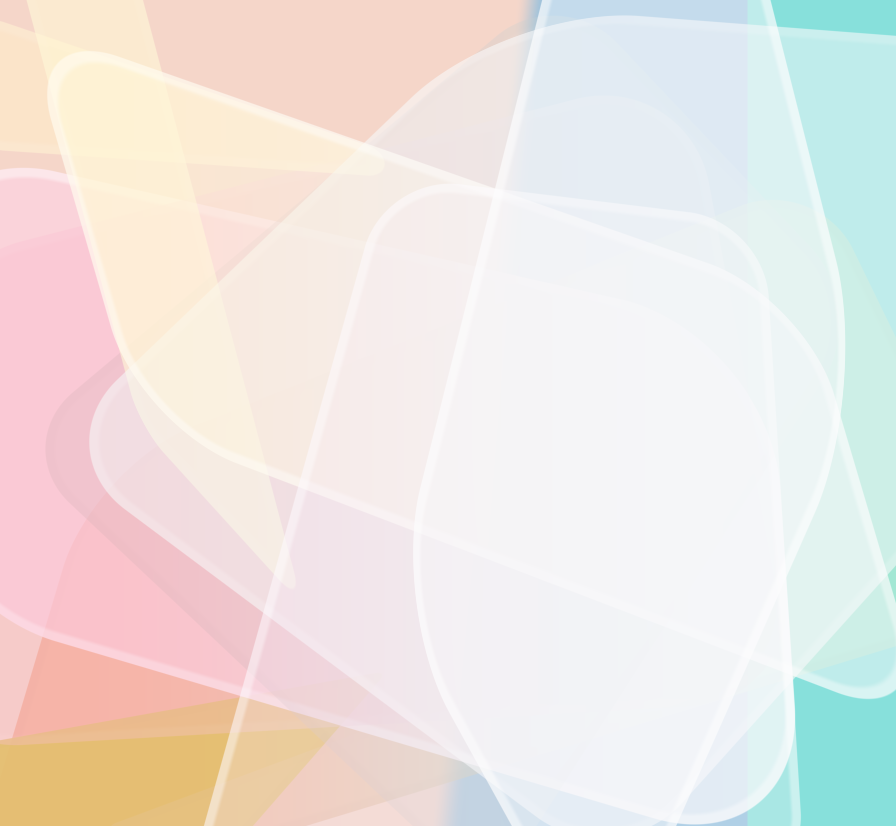
This background is drawn by a WebGL 2 fragment shader. Its source:

```glsl
#version 300 es
precision highp float;

uniform vec2 u_resolution;
out vec4 fragColor;

#define RIM_WIDTH 0.011
#define RIM_SOFTNESS 0.003
#define VEIL 0.5
#define PEACH vec3(0.96, 0.84, 0.79)
#define BLUE vec3(0.57, 0.75, 0.87)
#define TEAL vec3(0.53, 0.88, 0.86)
#define GOLD vec3(0.91, 0.76, 0.45)
#define CORAL vec3(0.96, 0.58, 0.42)
#define PINK vec3(0.99, 0.82, 0.88)
#define CREAM vec3(1.0, 0.96, 0.85)
#define MIST vec3(0.97, 0.97, 0.98)

// Rounded convex quad; corners run clockwise, negative inside
float roundedQuad(vec2 p, mat4x2 corners, float radius) {
    float sum = 0.0;
    for (int i = 0; i < 4; i++) {
        vec2 a = corners[i];
        vec2 side = normalize(corners[(i + 1) % 4] - a);
        float d = max(dot(p - a, vec2(-side.y, side.x)) + radius, 0.0);
        sum += d * d;
    }
    return sqrt(sum) - radius;
}

// Translucent pane: left-to-right tint, with a light or dark (negative) rim
vec3 pane(vec3 under, vec2 p, mat4x2 corners, float radius,
          vec3 leftTint, vec3 rightTint, float alpha, float rim) {
    float d = roundedQuad(p, corners, radius);
    float aa = 0.75 / u_resolution.y;
    float cover = 1.0 - smoothstep(-aa, aa, d);
    vec3 tint = mix(leftTint, rightTint, smoothstep(0.1, 0.9, p.x));
    vec3 color = mix(under, tint, alpha);
    float edge = smoothstep(-RIM_WIDTH - RIM_SOFTNESS, -RIM_WIDTH + RIM_SOFTNESS, d);
    color = mix(color, vec3(step(0.0, rim)), edge * abs(rim));
    return mix(under, color, cover);
}

// Peach, blue and teal ground
vec3 ground(vec2 p) {
    float blueEdge = mix(0.54, 0.645, p.y);
    vec3 color = mix(PEACH, BLUE, smoothstep(-0.02, 0.02, p.x - blueEdge));
    float aa = 1.0 / u_resolution.y;
    return mix(color, TEAL, smoothstep(-aa, aa, p.x - 0.905));
}

void main() {
    vec2 p = gl_FragCoord.xy / u_resolution.y;
    vec3 color = ground(p);

    // Warm and green tints at the back
    color = pane(color, p, mat4x2(0.113, 0.435, 0.989, 0.788, 1.243, 0.266, -0.056, -0.13),
                 0.10, CORAL, vec3(0.75, 0.93, 0.80), 0.5, -0.015);
    color = pane(color, p, mat4x2(-0.2, 0.068, 0.47, 0.188, 0.219, -0.1, -0.2, -0.2),
                 0.01, GOLD, GOLD, 0.95, -0.02);
    color = pane(color, p, mat4x2(0.13, 0.0, 0.56, 0.16, 0.66, -0.1, 0.13, -0.1),
                 0.01, PEACH, PEACH, 0.15, -0.01);

    // Broad pink sheets
    color = pane(color, p, mat4x2(-0.113, 0.833, 0.932, 0.597, 0.975, -0.045, -0.113, 0.277),
                 0.18, PINK, MIST, 0.7, 0.45);
    color = pane(color, p, mat4x2(-0.113, 0.672, 0.833, 0.915, 0.975, 0.153, -0.113, 0.09),
                 0.14, vec3(0.98, 0.70, 0.79), vec3(0.88, 0.88, 0.90), 0.3, 0.05);

    // Grey diamond and yellow strips
    color = pane(color, p, mat4x2(0.011, 0.46, 0.678, 1.021, 1.052, 0.626, 0.593, -0.088),
                 0.10, vec3(0.86, 0.72, 0.74), vec3(0.78, 0.88, 0.88), 0.28, -0.01);
    color = pane(color, p, mat4x2(-0.03, 0.985, 0.48, 0.812, 0.48, 0.785, -0.03, 0.82),
                 0.035, vec3(1.0, 0.93, 0.79), CREAM, 0.6, 0.1);
    color = pane(color, p, mat4x2(0.021, 1.042, 0.162, 1.042, 0.367, 0.266, 0.169, 0.484),
                 0.02, vec3(1.0, 0.97, 0.83), CREAM, 0.6, 0.05);

    // Pale veils crossing in the middle
    color = pane(color, p, mat4x2(0.054, 0.456, 0.614, 0.993, 1.624, 0.915, 0.746, -0.061),
                 0.12, vec3(0.95, 0.96, 0.96), MIST, VEIL, 0.18);
    color = pane(color, p, mat4x2(0.028, 0.972, 0.975, 0.64, 1.13, 0.117, 0.169, 0.484),
                 0.10, CREAM, MIST, VEIL, 0.4);
    color = pane(color, p, mat4x2(0.466, 0.788, 0.925, 0.732, 0.975, -0.073, 0.219, -0.1),
                 0.09, vec3(0.97, 0.90, 0.97), MIST, 0.3, 0.4);
    color = pane(color, p, mat4x2(0.473, 0.266, 0.794, 1.551, 1.052, 0.527, 0.73, -0.2),
                 0.10, MIST, MIST, VEIL, 0.45);

    fragColor = vec4(color, 1.0);
}
```
